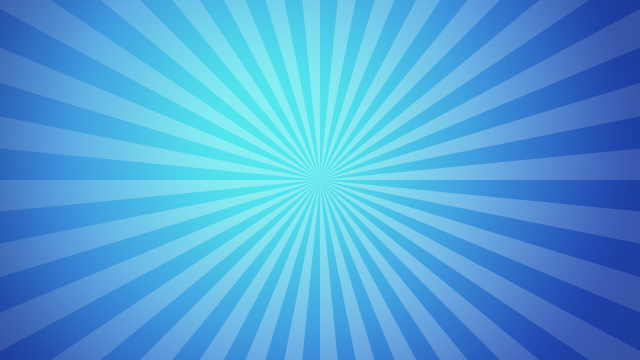
Give the GLSL for this background, as a WebGL 2 fragment shader.

```glsl
#version 300 es
precision highp float;
// Sunburst of pale rays over a cyan glow that falls off to deep blue.

uniform vec2 u_resolution;
out vec4 fragColor;

// Layout, in fractions of the canvas
const vec2 BURST_CENTER = vec2(0.5, 0.5);
const vec2 GLOW_CENTER = vec2(0.43, 0.62);
const float RAY_COUNT = 32.0;

// Backdrop colours, from the glow outwards
const vec3 CYAN = vec3(0.32, 0.90, 0.93);
const vec3 AZURE = vec3(0.24, 0.58, 0.87);
const vec3 DEEP_BLUE = vec3(0.12, 0.26, 0.68);

// Pale rays, strongest near the middle
const vec3 RAY_TINT = vec3(0.96, 1.0, 0.98);
const float RAY_INNER = 0.35;
const float RAY_OUTER = 0.13;
const float VIGNETTE = 0.10;

// Radial blend of the three backdrop colours
vec3 backdrop(float d) {
    vec3 color = mix(CYAN, AZURE, smoothstep(0.1, 0.7, d));
    return mix(color, DEEP_BLUE, smoothstep(0.5, 1.05, d));
}

// Coverage of the rays; edges blend over about one pixel
float rays(vec2 p, float pixel) {
    float edge = sin(atan(p.y, p.x) * RAY_COUNT) * length(p) / RAY_COUNT;
    return smoothstep(-0.7 * pixel, 0.7 * pixel, edge);
}

void main() {
    // Lengths are measured in canvas heights
    float pixel = 1.0 / u_resolution.y;
    vec2 canvas = vec2(u_resolution.x * pixel, 1.0);
    vec2 pos = gl_FragCoord.xy * pixel;
    vec2 fromBurst = pos - BURST_CENTER * canvas;
    float radius = length(fromBurst);

    vec3 color = backdrop(distance(pos, GLOW_CENTER * canvas));

    // Overlay the rays, fading outwards
    float strength = mix(RAY_INNER, RAY_OUTER, smoothstep(0.1, 0.95, radius));
    color = mix(color, RAY_TINT, strength * rays(fromBurst, pixel));

    // Darken the corners
    color *= 1.0 - VIGNETTE * smoothstep(0.7, 1.05, radius);
    fragColor = vec4(color, 1.0);
}
```
